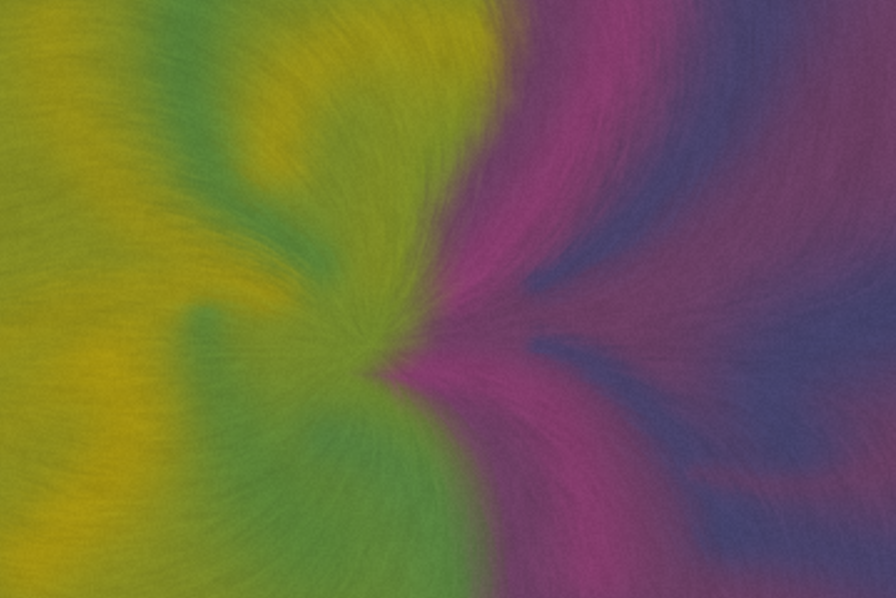
Give the GLSL for this background, as a Shadertoy shader.

```glsl
float hash(vec2 cell) {
    vec3 q = fract(cell.xyx * vec3(0.1031, 0.1030, 0.0973));
    q += dot(q, q.yzx + 33.33);
    return fract((q.x + q.y) * q.z);
}

float noise(vec2 p) {
    vec2 cell = floor(p), f = fract(p);
    f = f * f * (3.0 - 2.0 * f);
    float low = mix(hash(cell), hash(cell + vec2(1, 0)), f.x);
    float high = mix(hash(cell + vec2(0, 1)), hash(cell + vec2(1, 1)), f.x);
    return mix(low, high, f.y);
}

// Noise averaged along the flow, centred on zero
float bristles(vec2 p, vec2 flow, float scale) {
    float sum = 0.0;
    for (int i = -4; i <= 4; i++) {
        sum += noise((p + flow * float(i) * 0.8 / scale) * scale + 40.0);
    }
    return sum / 9.0 - 0.5;
}

// Soft curved sweep from a to c, bent towards b, with a changing width
float sweep(vec2 p, vec2 a, vec2 b, vec2 c, float startWidth, float endWidth) {
    float nearest = 100.0;
    vec2 start = a;
    for (int i = 1; i <= 12; i++) {
        float t = float(i) / 12.0;
        vec2 end = mix(mix(a, b, t), mix(b, c, t), t);
        vec2 span = end - start;
        float h = clamp(dot(p - start, span) / dot(span, span), 0.0, 1.0);
        float along = (float(i) - 1.0 + h) / 12.0;
        nearest = min(nearest, length(p - start - span * h) / mix(startWidth, endWidth, along));
        start = end;
    }
    return exp(-nearest * nearest);
}

// Edge between the warm and the violet halves, pinched to a point
float divide(float y) {
    float d = y - 0.375;
    float lower = 0.165 * (1.0 - exp(min(d, 0.0) / 0.09));
    float upper = 0.09 * (1.0 - exp(-max(d, 0.0) / 0.07));
    return 0.635 + lower + upper + 0.13 * smoothstep(0.6, 0.95, y);
}

vec3 warmSide(vec2 p) {
    vec3 green = vec3(0.31, 0.50, 0.23);
    vec3 yellow = vec3(0.64, 0.57, 0.06);
    vec3 col = mix(vec3(0.51, 0.54, 0.13), vec3(0.44, 0.53, 0.17), smoothstep(0.2, 0.65, p.x));
    // Green bands
    col = mix(col, green, 0.85 * sweep(p, vec2(0.33, 1.03), vec2(0.25, 0.73), vec2(0.52, 0.55), 0.10, 0.045));
    col = mix(col, green, 0.75 * sweep(p, vec2(0.34, 0.46), vec2(0.32, 0.28), vec2(0.52, 0.10), 0.04, 0.16));
    col = mix(col, vec3(0.31, 0.50, 0.26), 0.75 * sweep(p, vec2(0.55, 0.27), vec2(0.72, 0.25), vec2(0.76, 0.02), 0.06, 0.12));
    // Yellow swirls
    col = mix(col, yellow, 0.7 * sweep(p, vec2(0.81, 0.93), vec2(0.46, 0.99), vec2(0.46, 0.73), 0.10, 0.06));
    col = mix(col, yellow, 0.25 * sweep(p, vec2(0.70, 0.85), vec2(0.62, 0.75), vec2(0.63, 0.55), 0.09, 0.06));
    col = mix(col, yellow, 0.55 * sweep(p, vec2(0.08, 0.95), vec2(0.10, 0.66), vec2(0.47, 0.51), 0.07, 0.045));
    col = mix(col, yellow, 0.5 * sweep(p, vec2(0.0, 0.44), vec2(0.22, 0.58), vec2(0.44, 0.50), 0.05, 0.03));
    col = mix(col, yellow, 0.95 * sweep(p, vec2(0.05, 0.07), vec2(0.29, 0.23), vec2(0.18, 0.38), 0.09, 0.10));
    return mix(col, yellow, 0.4 * sweep(p, vec2(0.02, 0.30), vec2(0.16, 0.42), vec2(0.30, 0.50), 0.08, 0.03));
}

vec3 violetSide(vec2 p) {
    vec3 purple = vec3(0.42, 0.24, 0.385);
    vec3 magenta = vec3(0.54, 0.23, 0.43);
    vec3 blue = vec3(0.26, 0.26, 0.425);
    vec3 col = purple;
    // Blue currents
    col = mix(col, blue, 0.85 * sweep(p, vec2(1.26, 1.03), vec2(1.24, 0.73), vec2(0.90, 0.53), 0.14, 0.03));
    col = mix(col, blue, 0.85 * sweep(p, vec2(0.90, 0.425), vec2(1.08, 0.37), vec2(1.22, 0.14), 0.025, 0.07));
    col = mix(col, blue, 0.95 * sweep(p, vec2(1.56, 0.49), vec2(1.20, 0.42), vec2(1.32, 0.27), 0.14, 0.13));
    col = mix(col, blue, 0.85 * sweep(p, vec2(1.22, 0.11), vec2(1.36, 0.10), vec2(1.53, 0.04), 0.05, 0.11));
    // Purple wisp over the blue
    col = mix(col, purple, 0.5 * sweep(p, vec2(1.52, 0.24), vec2(1.34, 0.16), vec2(1.17, 0.21), 0.035, 0.02));
    // Magenta arcs
    col = mix(col, magenta, 0.85 * sweep(p, vec2(1.04, 0.98), vec2(1.02, 0.78), vec2(0.76, 0.52), 0.075, 0.05));
    return mix(col, magenta, 0.8 * sweep(p, vec2(0.68, 0.38), vec2(0.96, 0.42), vec2(1.0, 0.06), 0.04, 0.08));
}

void mainImage(out vec4 fragColor, in vec2 fragCoord) {
    vec2 p = fragCoord / iResolution.y;

    // Brush direction fans out from the pinch and curls with distance
    vec2 away = p - vec2(0.62, 0.42);
    float curl = 1.1 * length(away) * sign(away.y) * smoothstep(0.0, 0.2, abs(away.y));
    vec2 flow = mat2(cos(curl), sin(curl), -sin(curl), cos(curl)) * away / (length(away) + 0.01);
    float coarse = bristles(p, flow, 28.0);
    float fine = bristles(p, flow, 150.0);

    // Ragged strokes, then the blend of both halves
    vec2 drift = vec2(noise(p * 5.0), noise(p * 5.0 + 17.0)) - 0.5;
    vec2 q = p + 0.025 * drift + vec2(-flow.y, flow.x) * (0.045 * coarse + 0.03 * fine);
    float side = smoothstep(-0.065, 0.065, q.x - divide(q.y));
    vec3 col = mix(warmSide(q), violetSide(q), side);

    // Bristle marks and paper grain
    col *= 1.0 + 0.10 * coarse + 0.14 * fine;
    col += 0.025 * (noise(p * 240.0) - 0.5);
    fragColor = vec4(clamp(col, 0.0, 1.0), 1.0);
}
```
